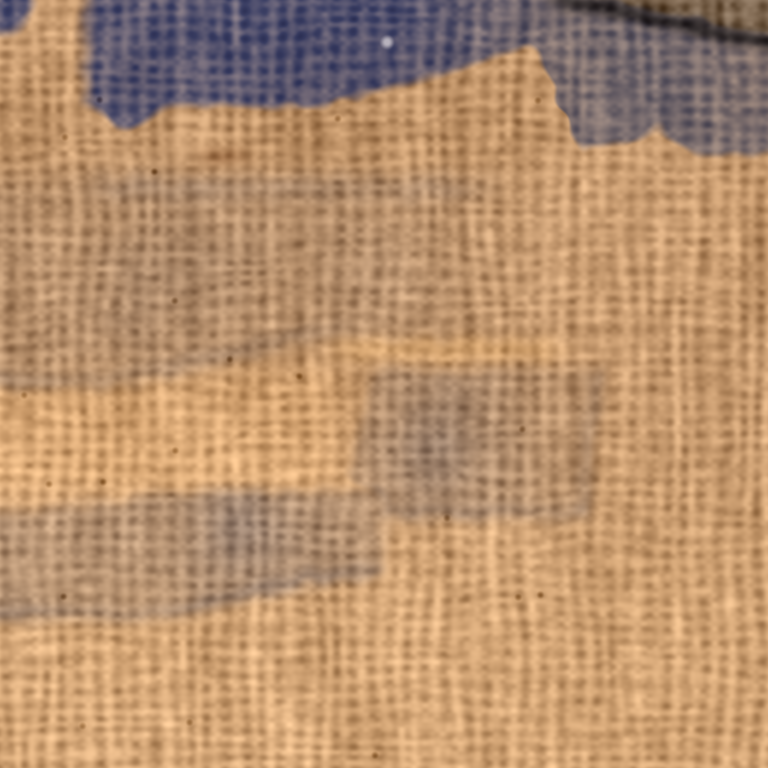
A WebGL 1 fragment shader for this texture:

```glsl
precision highp float;
// Coarse tan burlap with blue paint along the top and faint grey washes below.
// Threads are nearly straight periodic ridges with uneven strands and knots;
// paint and washes are soft masks, with depth measured down from the top edge.

uniform vec2 u_resolution;

float hash(vec2 p) {
  vec3 q = fract(vec3(p.xyx) * 0.1031);
  q += dot(q, q.yzx + 33.33);
  return fract((q.x + q.y) * q.z);
}

float noise(vec2 p) {
  vec2 cell = floor(p), f = fract(p);
  f = f * f * (3.0 - 2.0 * f);
  return mix(mix(hash(cell), hash(cell + vec2(1.0, 0.0)), f.x),
             mix(hash(cell + vec2(0.0, 1.0)), hash(cell + vec2(1.0)), f.x), f.y);
}

float fbm(vec2 p) {
  float sum = 0.0, gain = 0.5;
  for (int i = 0; i < 4; i++) {
    sum += gain * noise(p);
    p = p * 2.03 + 7.1;
    gain *= 0.5;
  }
  return sum;
}

float bump(float x, float center, float width) {
  float t = (x - center) / width;
  return exp(-t * t);
}

// Soft interval: one between lo and hi, zero outside.
float band(float x, float lo, float hi, float soft) {
  return smoothstep(lo - soft, lo + soft, x) * (1.0 - smoothstep(hi - soft, hi + soft, x));
}

// Signed brightness of the cloth: warp and weft ridges, knots and fibres.
float weave(vec2 p) {
  vec2 wobble = vec2(noise(p * vec2(22.0, 7.0)), noise(p * vec2(9.0, 24.0) + 40.0)) - 0.5;
  vec2 t = p * vec2(42.0, 52.0) + wobble * vec2(0.65, 0.8);
  vec2 ridge = 0.5 + 0.5 * cos(6.2832 * t);
  float warp = (ridge.x - 0.5) * (0.4 + 1.1 * noise(vec2(t.x * 0.7, p.y * 20.0)));
  float weft = (ridge.y - 0.5) * (0.1 + 1.5 * noise(vec2(p.x * 26.0, t.y * 0.8)));
  float gap = (1.0 - ridge.x) * (1.0 - ridge.y) * (0.3 + 1.4 * noise(t * 0.9 + 31.0));
  float strand = noise(vec2(t.x * 1.3, p.y * 6.0)) - 0.5;
  float knot = noise(t * vec2(1.4, 1.5) + 13.0) - 0.5;
  float fibre = noise(p * vec2(130.0, 160.0)) - 0.5;
  return 0.075 * warp + 0.045 * weft - 0.065 * (gap - 0.25)
       + 0.09 * strand + 0.1 * knot + 0.08 * fibre;
}

// Depth of the lower edge of the blue paint.
float paintEdge(float x) {
  return 0.138 + 0.028 * bump(x, 0.165, 0.035)
       - 0.076 * pow(clamp((x - 0.4) / 0.28, 0.0, 1.0), 1.25)
       + 0.128 * smoothstep(0.685, 0.765, x)
       - 0.027 * bump(x, 0.855, 0.03) + 0.012 * smoothstep(0.8, 0.95, x);
}

// Strength of the grey washes soaked into the cloth.
float washes(float x, float d) {
  float crest = 0.508 - 0.068 * smoothstep(0.1, 0.48, x);
  float upper = smoothstep(0.19, 0.27, d) * (1.0 - smoothstep(crest - 0.012, crest + 0.012, d))
              * (1.0 - smoothstep(0.4, 0.8, x));
  float streak = band(d, 0.23, 0.258, 0.018) * band(x, 0.12, 0.63, 0.05);
  float rim = bump(d, crest - 0.012, 0.014) * (1.0 - smoothstep(0.38, 0.48, x));
  float blotch = bump(x, 0.2, 0.09) * bump(d, 0.36, 0.1);

  float left = 0.485 - 0.24 * (d - 0.49);
  left = mix(left, 0.5, smoothstep(0.61, 0.66, d));
  float right = 0.775 - 0.1 * (d - 0.62);
  float patchMask = band(x, left, right, 0.012) * band(d, 0.48, 0.677, 0.014);
  float core = patchMask * bump(x, 0.56, 0.06) * bump(d, 0.56, 0.09);
  float patchRim = patchMask * (bump(d, 0.668, 0.014) + bump(x, right - 0.012, 0.012));

  float foot = 0.81 - 0.055 * smoothstep(0.18, 0.48, x);
  float lower = band(d, 0.665 - 0.025 * smoothstep(0.0, 0.3, x), foot, 0.014)
              * (1.0 - smoothstep(0.485, 0.515, x + 0.3 * max(d - 0.74, 0.0)));
  float lowerCore = lower * bump(x, 0.31, 0.06) * bump(d, 0.69, 0.07);
  float lowerRim = lower * bump(d, foot - 0.01, 0.013);

  return 0.2 * upper + 0.26 * streak + 0.2 * rim + 0.18 * blotch
       + 0.27 * patchMask * (1.0 - 0.4 * smoothstep(0.6, 0.76, x)) + 0.27 * core + 0.14 * patchRim
       + 0.33 * lower + 0.24 * lowerCore + 0.2 * lowerRim;
}

void main() {
  vec2 p = gl_FragCoord.xy / u_resolution;
  float cloth = weave(p);
  float x = p.x + 0.009 * (noise(p * 45.0) - 0.5);
  float d = 1.0 - p.y + 0.009 * (noise(p * 45.0 + 20.0) - 0.5);
  float cloud = fbm(p * 6.0);

  // Tan cloth, warmer and lighter toward the bottom and the middle-left strip.
  vec3 color = mix(vec3(0.765, 0.59, 0.42), vec3(0.82, 0.64, 0.455), smoothstep(0.45, 0.85, d));
  color += vec3(0.05, 0.035, 0.01) * band(d, 0.48, 0.64, 0.03) * (1.0 - smoothstep(0.4, 0.5, x));
  color += vec3(0.06, 0.045, 0.01) * bump(d, 0.455, 0.017) * band(x, 0.44, 0.73, 0.04);
  color += 0.09 * (cloud - 0.47);

  // Washes grey the cloth unevenly.
  float wash = clamp(washes(x, d) * (0.5 + 1.05 * cloud), 0.0, 0.8);
  color = mix(color, vec3(0.5, 0.43, 0.4), wash);
  color += cloth * vec3(1.0, 0.95, 0.86);

  // Blue paint, denser at the left, with raised threads showing through.
  float paint = (1.0 - smoothstep(-0.008, 0.008, d - paintEdge(x))) * smoothstep(0.095, 0.13, x);
  paint = max(paint, 1.0 - smoothstep(0.03, 0.05, length(vec2(x, d - 0.005))));
  float worn = smoothstep(0.48, 0.78, x);
  vec3 blue = mix(vec3(0.27, 0.285, 0.43), vec3(0.39, 0.37, 0.42), worn) + 0.55 * cloth;
  float cover = 0.86 - 0.07 * worn - 1.2 * cloth + 0.25 * (cloud - 0.47);
  color = mix(color, blue, paint * clamp(cover, 0.5, 1.0));

  // Dark diagonal stroke with bare brown cloth above it.
  float stroke = d - 0.058 * pow(max((x - 0.7) / 0.3, 0.0), 1.4);
  float corner = smoothstep(0.7, 0.74, x);
  color = mix(color, vec3(0.47, 0.38, 0.29) + cloth, corner * (1.0 - smoothstep(-0.014, -0.004, stroke)));
  color = mix(color, vec3(0.15, 0.13, 0.13) + 0.6 * cloth, 0.85 * corner * bump(stroke, 0.0, 0.011));

  // Pale fleck in the paint, a brown stain under it, and sparse dark specks.
  color = mix(color, vec3(0.72, 0.7, 0.74), 1.0 - smoothstep(0.002, 0.011, length(p - vec2(0.504, 0.945))));
  color -= vec3(0.12, 0.13, 0.12) * bump(x, 0.29, 0.03) * bump(d, 0.203, 0.012);
  vec2 cell = floor(p * 42.0);
  vec2 offset = fract(p * 42.0) - 0.3 - 0.4 * vec2(hash(cell + 5.0), hash(cell + 9.0));
  color -= 0.2 * step(0.988, hash(cell)) * (1.0 - smoothstep(0.02, 0.26, length(offset)));

  gl_FragColor = vec4(clamp(color, 0.0, 1.0), 1.0);
}
```
